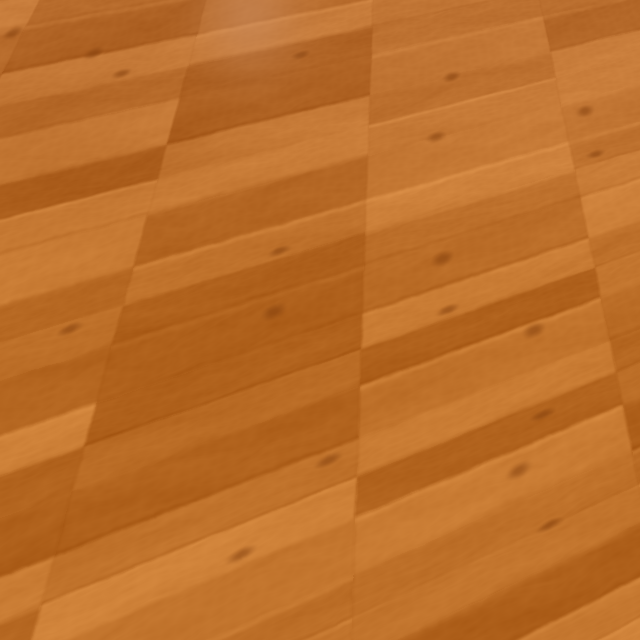
A three.js fragment shader for this texture:

```glsl
// Strip wood floor in perspective: slanted honey-coloured planks with aligned butt joints.
varying vec2 vUv;

const vec3 DARK_WOOD = vec3(0.635, 0.325, 0.060);
const vec3 LIGHT_WOOD = vec3(0.845, 0.545, 0.255);
const vec3 KNOT_BROWN = vec3(0.50, 0.235, 0.04);
const vec3 GLARE_PINK = vec3(0.80, 0.56, 0.39);
const vec2 ROW_VANISH = vec2(4.20, 1.73);
const vec2 JOINT_VANISH = vec2(0.62, 2.09);

float hash(vec2 p) {
  return fract(sin(dot(p, vec2(127.1, 311.7))) * 4375.85);
}

// Floor coordinates: x counts planks along a row, y counts rows downward.
vec2 floorCoords(vec2 uv) {
  float slope = (ROW_VANISH.y - uv.y) / (ROW_VANISH.x - uv.x);
  float row = 74.85 - 82.0 / (slope + 0.84);
  row += 0.12 * sin(row * 2.1);
  float along = (uv.x - JOINT_VANISH.x) / (JOINT_VANISH.y - uv.y);
  return vec2((along + 0.034) / 0.239, row);
}

float plankTone(vec2 id) {
  float h = hash(id + 7.0);
  return 0.5 + 0.62 * (h - 0.5) + 0.12 * (hash(id + 31.0) - 0.5);
}

// Plank tones joined by a narrow soft step at each border.
float blendedTone(vec2 p, vec2 softness) {
  vec2 id = floor(p - 0.5);
  vec2 w = smoothstep(0.5 - softness, 0.5 + softness, fract(p - 0.5));
  float upper = mix(plankTone(id), plankTone(id + vec2(1.0, 0.0)), w.x);
  float lower = mix(plankTone(id + vec2(0.0, 1.0)), plankTone(id + 1.0), w.x);
  return mix(upper, lower, w.y);
}

// Layered, mutually bent sines.
float waves(vec2 p) {
  float sum = 0.0;
  float amp = 0.5;
  for (int i = 0; i < 5; i++) {
    p += 0.7 * sin(p.yx * 1.3 + float(i) * 1.9);
    sum += amp * sin(p.x) * sin(p.y + 0.8);
    p = mat2(0.88, 0.47, -0.47, 0.88) * p * 1.75;
    amp *= 0.62;
  }
  return sum;
}

// Cellular noise: x is the nearest distance, y the random value of that point.
vec2 cellular(vec2 p) {
  vec2 cell = floor(p);
  vec2 best = vec2(9.0, 0.0);
  for (int j = -1; j <= 1; j++) {
    for (int i = -1; i <= 1; i++) {
      vec2 id = cell + vec2(float(i), float(j));
      vec2 point = id + 0.15 + 0.7 * vec2(hash(id), hash(id + 53.0));
      float d = length(p - point);
      if (d < best.x) best = vec2(d, hash(id + 91.0));
    }
  }
  return best;
}

// Soft line along row borders, with strength varying from plank to plank.
float seam(vec2 p, float offset, float width, float seed) {
  float y = p.y - offset;
  float d = abs(fract(y + 0.5) - 0.5);
  float strength = hash(vec2(floor(p.x), floor(y + 0.5)) + seed);
  return strength * strength * (1.0 - smoothstep(0.0, width, d));
}

float blob(vec2 uv, vec2 center, vec2 size) {
  vec2 d = (uv - center) / size;
  return exp(-dot(d, d));
}

void main() {
  vec2 p = floorCoords(vUv);
  p += vec2(0.004, 0.025) * waves(vUv * 45.0);
  float tone = blendedTone(p, vec2(0.010, 0.065));

  // Grain: broad streaks, fine fibres and faint flecked pores
  float plankSeed = hash(floor(p) + 17.0) * 12.0;
  tone += 0.09 * waves(vec2(p.x * 3.2, p.y * 3.0) + plankSeed);
  tone += 0.055 * waves(vec2(p.x * 13.0, p.y * 9.0));
  tone += 0.09 * (cellular(vec2(p.x * 20.0, p.y * 6.0)).x - 0.45);

  // Row borders: bright bevels and thin shadows; joints: faint lines
  tone += 0.24 * seam(p, 0.05, 0.11, 5.0);
  tone -= 0.15 * seam(p, -0.04, 0.09, 23.0);
  float jointDistance = abs(fract(p.x + 0.5) - 0.5);
  tone -= 0.07 * (1.0 - smoothstep(0.0, 0.014, jointDistance));

  // Uneven room light
  tone -= 0.20 * blob(vUv, vec2(0.08, 0.76), vec2(0.28, 0.13));
  tone += 0.08 * blob(vUv, vec2(0.90, 0.82), vec2(0.30, 0.20));
  vec3 color = mix(DARK_WOOD, LIGHT_WOOD, clamp(tone, -0.05, 1.08));
  color += vec3(0.0, 0.008, 0.035) * smoothstep(0.45, 1.0, vUv.y);

  // Sparse knots stretched along the planks
  vec2 knot = cellular(vec2(p.x * 4.0, p.y * 1.3) + 3.0);
  float knotMask = step(0.90, knot.y) * (1.0 - smoothstep(0.03, 0.24, knot.x));
  color = mix(color, KNOT_BROWN, 0.5 * knotMask);

  // Window reflection near the far edge
  float glare = blob(vUv, vec2(0.39, 0.98), vec2(0.07, 0.09));
  color = mix(color, GLARE_PINK, 0.5 * glare);
  gl_FragColor = vec4(color, 1.0);
}
```
